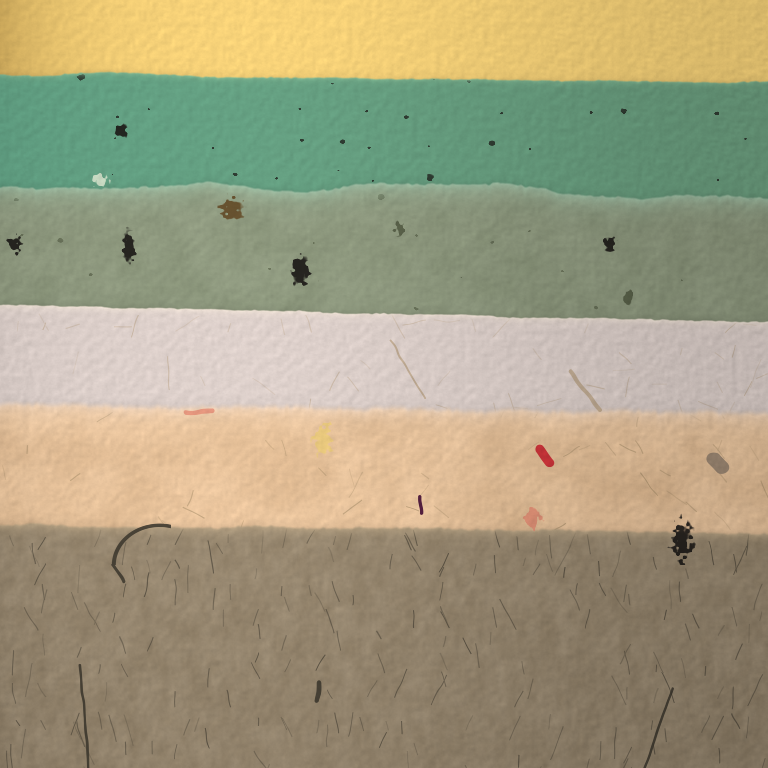
Reproduce this texture procedurally as a three.js fragment shader.

```glsl
// Six overlapping sheets of handmade paper with torn upper edges, laid from top
// to bottom. Each edge is a noisy height line with a pale fringe; flecks and
// fibres are distance functions, the scattered ones placed in hashed cells.
varying vec2 vUv;

float hash(vec2 p) { return fract(sin(dot(p, vec2(127.1, 311.7))) * 43758.5453); }

float noise(vec2 p) {
  vec2 i = floor(p), f = fract(p), e = vec2(0, 1);
  f *= f * (3.0 - 2.0 * f);
  return mix(mix(hash(i), hash(i + e.yx), f.x), mix(hash(i + e), hash(i + 1.0), f.x), f.y);
}

float fbm(vec2 p) {
  float sum = 0.0, amp = 0.5;
  for (int i = 0; i < 4; i++) {
    sum += amp * noise(p);
    p = p * 2.1 + 7.3;
    amp *= 0.5;
  }
  return sum;
}

// Depth below a torn edge running from left to right
float tear(vec2 p, float left, float right, float rough) {
  float fine = 0.25 * noise(vec2(p.x * 190.0, left * 50.0));
  return mix(left, right, p.x) + rough * (fbm(vec2(p.x * 18.0, left * 90.0)) + fine - 0.6) - p.y;
}

// Puts a sheet over those above it, with a shadow and a fringe
vec3 lay(vec3 under, vec3 sheet, vec3 fringe, float depth, float soft, float width) {
  under *= 1.0 - 0.08 * exp(-max(-depth, 0.0) / 0.004);
  sheet = mix(sheet, fringe, exp(-max(depth, 0.0) / width));
  return mix(under, sheet, smoothstep(-soft, soft, depth));
}

// Slightly wavy line between ends.xy and ends.zw
float stroke(vec2 p, vec4 ends, float width) {
  vec2 ab = ends.zw - ends.xy;
  p += 0.003 * (vec2(noise(p * 60.0), noise(p * 60.0 + 9.0)) - 0.5) - ends.xy;
  float d = length(p - ab * clamp(dot(p, ab) / dot(ab, ab), 0.0, 1.0));
  return 1.0 - smoothstep(width - 0.0008, width + 0.0008, d);
}

// Ragged ellipse: centre in xy, radii in zw
float fleck(vec2 p, vec4 e) {
  float d = length((p - e.xy) / e.zw) + 1.1 * (noise(p * 230.0) - 0.5);
  return 1.0 - smoothstep(0.75, 1.05, d);
}

// Random fibres in five grids; spread is the range of angles about upright
float fibres(vec2 p, float spread, float density) {
  float mask = 0.0;
  for (int i = 0; i < 5; i++) {
    float k = float(i), scale = 13.0 + 4.0 * k;
    vec2 cell = floor(p * scale + k * 3.7);
    float angle = (hash(cell + 5.1) - 0.5) * spread;
    vec2 reach = vec2(sin(angle), cos(angle)) * mix(0.12, 0.4, hash(cell + 2.3));
    vec2 mid = cell + 0.4 + 0.2 * hash(cell + 8.0) - k * 3.7;
    float line = stroke(p, vec4(mid - reach, mid + reach) / scale, 0.0007);
    mask = max(mask, line * step(hash(cell + k), density) * mix(0.3, 1.0, hash(cell + 4.4)));
  }
  return mask;
}

float specks(vec2 p, float scale, float density) {
  vec2 cell = floor(p * scale);
  vec2 centre = cell + 0.3 + 0.4 * vec2(hash(cell + 1.7), hash(cell + 6.2));
  float size = mix(0.0012, 0.0042, pow(hash(cell + 3.1), 3.0));
  return fleck(p, vec4(centre / scale, size * 1.3, size)) * step(hash(cell), density);
}

void main() {
  vec2 p = vUv;
  float x = p.x;
  vec3 black = vec3(0.11, 0.10, 0.09), bark = vec3(0.24, 0.22, 0.18), moss = vec3(0.34, 0.37, 0.28);
  vec3 straw = vec3(0.66, 0.56, 0.42), rose = vec3(0.85, 0.48, 0.40);

  // Yellow and green sheets
  vec3 c = mix(vec3(0.94, 0.80, 0.46), vec3(0.74, 0.60, 0.31), exp(-x / 0.08) * 0.7);
  vec3 sheet = mix(vec3(0.37, 0.61, 0.50), vec3(0.41, 0.60, 0.48), x);
  sheet = mix(sheet, black, 0.75 * specks(p, 24.0, 0.25));
  float bump = 0.004 * exp(-pow((x - 0.15) / 0.08, 2.0));
  c = lay(c, sheet, vec3(0.50, 0.70, 0.56), tear(p, 0.902, 0.893, 0.006) + bump, 0.0015, 0.003);

  // Sage sheet
  sheet = vec3(0.54, 0.58, 0.48) + 0.07 * (fbm(p * 35.0) - 0.5);
  sheet = mix(sheet, moss, 0.7 * specks(p, 21.0, 0.3));
  bump = 0.008 * exp(-pow((x - 0.26) / 0.07, 2.0)) + 0.013 * smoothstep(0.4, 0.5, x) * (1.0 - smoothstep(0.66, 0.74, x));
  c = lay(c, sheet, vec3(0.60, 0.72, 0.62), tear(p, 0.757, 0.742, 0.01) + bump, 0.0018, 0.012);

  // White, peach and kraft sheets
  sheet = mix(vec3(0.84, 0.79, 0.77), straw, 0.4 * fibres(p, 6.0, 0.13));
  c = lay(c, sheet, vec3(0.91, 0.86, 0.81), tear(p, 0.603, 0.58, 0.006), 0.0013, 0.004);
  sheet = vec3(0.88, 0.74, 0.59) + 0.12 * (fbm(p * 22.0) - 0.5);
  sheet = mix(sheet, straw, 0.7 * fibres(p + 0.4, 2.5, 0.09));
  c = lay(c, sheet, vec3(0.92, 0.82, 0.73), tear(p, 0.474, 0.464, 0.012), 0.005, 0.01);
  sheet = vec3(0.575, 0.515, 0.425) + 0.09 * (fbm(p * vec2(75, 45)) - 0.5);
  sheet = mix(sheet, bark, 0.65 * fibres(p, 1.1, 0.27));
  c = lay(c, sheet, vec3(0.70, 0.62, 0.50), tear(p, 0.316, 0.306, 0.009), 0.002, 0.006);

  // Larger flecks and petals
  float dark = fleck(p, vec4(0.391, 0.647, 0.011, 0.018)) + fleck(p, vec4(0.168, 0.68, 0.01, 0.017))
    + fleck(p, vec4(0.019, 0.681, 0.008, 0.011)) + fleck(p, vec4(0.793, 0.682, 0.008, 0.01))
    + fleck(p, vec4(0.158, 0.829, 0.008, 0.009)) + fleck(p, vec4(0.888, 0.294, 0.013, 0.025));
  c = mix(c, black, 0.92 * dark);
  c = mix(c, vec3(0.39, 0.31, 0.18), fleck(p, vec4(0.301, 0.728, 0.014, 0.014)));
  c = mix(c, moss, fleck(p, vec4(0.52, 0.703, 0.007, 0.009)) + fleck(p, vec4(0.819, 0.613, 0.006, 0.011)));
  c = mix(c, vec3(0.75, 0.82, 0.73), fleck(p, vec4(0.131, 0.765, 0.009, 0.009)));
  c = mix(c, vec3(0.78, 0.20, 0.22), stroke(p, vec4(0.702, 0.414, 0.716, 0.397), 0.006));
  c = mix(c, vec3(0.60, 0.52, 0.44), stroke(p, vec4(0.93, 0.402, 0.94, 0.392), 0.009));
  c = mix(c, vec3(0.32, 0.12, 0.24), stroke(p, vec4(0.548, 0.354, 0.548, 0.332), 0.0022));
  c = mix(c, vec3(0.89, 0.77, 0.45), 0.8 * fleck(p, vec4(0.421, 0.429, 0.012, 0.019)));
  c = mix(c, rose, 0.7 * (stroke(p, vec4(0.243, 0.463, 0.276, 0.464), 0.003) + fleck(p, vec4(0.694, 0.325, 0.011, 0.013))));

  // Long stems and a curled hair
  c = mix(c, straw, 0.6 * (stroke(p, vec4(0.508, 0.557, 0.553, 0.482), 0.0012) + stroke(p, vec4(0.742, 0.516, 0.781, 0.466), 0.0025)));
  vec2 q = p - vec2(0.208, 0.264);
  float hair = (1.0 - smoothstep(0.0015, 0.003, abs(length(q / vec2(1.15, 1)) - 0.052))) * step(q.x, 0.015) * step(0.0, q.y);
  hair = max(hair, stroke(p, vec4(0.148, 0.265, 0.161, 0.243), 0.002));
  hair += stroke(p, vec4(0.105, 0.134, 0.115, 0), 0.0016) + stroke(p, vec4(0.875, 0.104, 0.84, 0), 0.0016);
  hair += stroke(p, vec4(0.415, 0.11, 0.413, 0.087), 0.003);
  c = mix(c, bark, 0.9 * hair);

  // Paper relief and soft light from the left of centre
  float relief = fbm(p * 130.0) - fbm(p * 130.0 + vec2(0.5, -0.5));
  float light = 1.0 - 0.14 * smoothstep(0.3, 1.0, x) - 0.06 * exp(-x / 0.1) + 0.04 * smoothstep(0.0, 0.3, p.y);
  gl_FragColor = vec4(c * (light + 0.11 * relief), 1.0);
}
```
